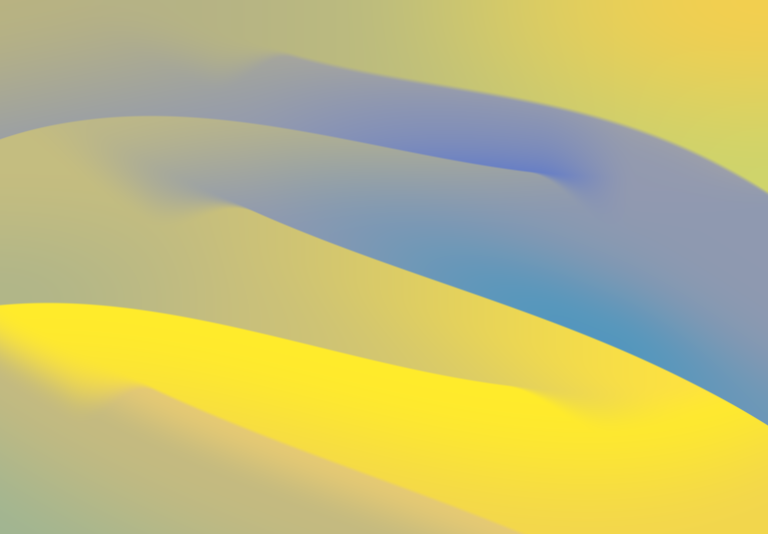
Reproduce this background procedurally as a WebGL 1 fragment shader.

```glsl
precision highp float;
// Smooth layered dunes in yellow, khaki and slate blue.
// Five cubic ridge lines are stacked from back to front; each edge is crisp
// along its crest and widens into a soft blend where the crest dies out.

uniform vec2 u_resolution;

// Cubic through four heights spaced evenly from x0 to x1.
float ridge(float x, float x0, float x1, vec4 k) {
  float s = 3.0 * (x - x0) / (x1 - x0);
  vec3 d = k.yzw - k.xyz;
  vec2 e = d.yz - d.xy;
  return k.x + s * (d.x + (s - 1.0) / 2.0 * (e.x + (s - 2.0) / 3.0 * (e.y - e.x)));
}

// Coverage below a crest; fade runs from 0 (crisp) to 1 (soft).
float cover(float depth, float crisp, float soft, float fade) {
  return smoothstep(0.0, mix(crisp, soft, fade), depth);
}

float bell(float d, float width) {
  return exp(-d * d / (width * width));
}

vec3 skyColor(vec2 p) {
  vec3 c = mix(vec3(0.71, 0.70, 0.52), vec3(0.81, 0.83, 0.42), smoothstep(0.2, 1.0, p.x));
  float corner = 1.0 - smoothstep(0.0, 0.45, length((p - vec2(1.0, 0.0)) * vec2(0.8, 1.3)));
  return mix(c, vec3(0.95, 0.81, 0.31), corner);
}

vec3 farDuneColor(vec2 p, float depth, float nextDepth) {
  vec3 c = mix(vec3(0.72, 0.70, 0.51), vec3(0.57, 0.60, 0.69), smoothstep(0.0, 0.4, p.y + 0.3 * p.x));
  c = mix(c, vec3(0.68, 0.66, 0.62), 0.5 * exp(-30.0 * max(depth, 0.0)));
  float indigo = smoothstep(0.3, 0.7, p.x) * (1.0 - smoothstep(0.7, 0.83, p.x));
  return mix(c, vec3(0.41, 0.50, 0.77), indigo * exp(14.0 * min(nextDepth, 0.0)));
}

vec3 blueDuneColor(vec2 p, float depth, float nextDepth) {
  vec3 c = mix(vec3(0.74, 0.72, 0.53), vec3(0.56, 0.60, 0.69), smoothstep(0.1, 1.0, p.x + 3.0 * depth));
  float teal = smoothstep(0.3, 0.75, p.x) * (1.0 - 0.4 * smoothstep(0.8, 1.0, p.x));
  return mix(c, vec3(0.33, 0.59, 0.74), teal * bell(nextDepth, 0.13));
}

vec3 khakiDuneColor(vec2 p, float depth) {
  float sun = smoothstep(0.15, 1.0, p.x) * (1.0 - 0.3 * smoothstep(0.05, 0.2, depth));
  vec3 c = mix(vec3(0.77, 0.74, 0.50), vec3(1.0, 0.89, 0.24), sun);
  float shade = smoothstep(0.3, 0.56, p.y) * (1.0 - smoothstep(0.0, 0.35, p.x));
  return mix(c, vec3(0.66, 0.70, 0.55), 0.7 * shade);
}

vec3 yellowDuneColor(float depth) {
  return mix(vec3(1.0, 0.92, 0.17), vec3(0.95, 0.84, 0.30), smoothstep(0.02, 0.3, depth));
}

vec3 nearDuneColor(float depth) {
  vec3 c = mix(vec3(0.90, 0.79, 0.45), vec3(0.77, 0.73, 0.50), smoothstep(0.0, 0.12, depth));
  return mix(c, vec3(0.63, 0.71, 0.57), smoothstep(0.1, 0.45, depth));
}

void main() {
  vec2 p = gl_FragCoord.xy / u_resolution;
  p.y = 1.0 - p.y; // measure downward from the top

  // Depth below each crest, back to front
  float far = p.y - ridge(p.x, 0.333, 1.0, vec4(0.077, 0.150, 0.214, 0.357));
  float blue = p.y - ridge(p.x, 0.0, 0.742, vec4(0.259, 0.217, 0.271, 0.327));
  float khaki = p.y - ridge(p.x, 0.25, 1.0, vec4(0.338, 0.489, 0.618, 0.795));
  float yellow = p.y - ridge(p.x, 0.0, 0.742, vec4(0.569, 0.593, 0.675, 0.729));
  float near = p.y - ridge(p.x, 0.146, 0.708, vec4(0.686, 0.805, 0.906, 1.011));

  // Each dune stays inside the one behind it
  float farMask = cover(far, 0.012, 0.13, 1.0 - smoothstep(0.27, 0.38, p.x));
  float blueMask = farMask * cover(blue, 0.005, 0.12, smoothstep(0.69, 0.82, p.x));
  float khakiMask = blueMask * cover(khaki, 0.005, 0.13, 1.0 - smoothstep(0.19, 0.33, p.x));
  float yellowMask = khakiMask * cover(yellow, 0.005, 0.09, smoothstep(0.66, 0.80, p.x));
  float nearMask = yellowMask * cover(near, 0.010, 0.15, 1.0 - smoothstep(0.09, 0.20, p.x));

  // Stack the dunes
  vec3 color = skyColor(p);
  color = mix(color, farDuneColor(p, far, blue), farMask);
  color = mix(color, blueDuneColor(p, blue, khaki), blueMask);
  color = mix(color, khakiDuneColor(p, khaki), khakiMask);
  color = mix(color, yellowDuneColor(yellow), yellowMask);
  color = mix(color, nearDuneColor(near), nearMask);
  gl_FragColor = vec4(color, 1.0);
}
```
